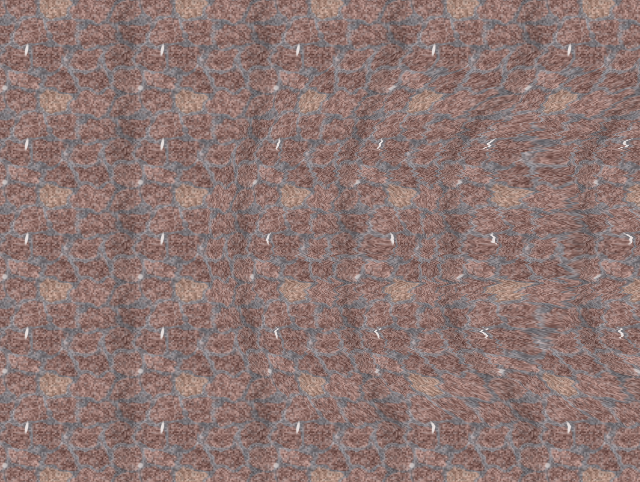
Write a Shadertoy shader that draws this pattern.

```glsl
#define TILE vec2(0.212, 0.1475)    // repeat size, in canvas widths
#define CELLS vec2(4.0, 4.0)        // stones per repeat
#define RING_CENTER vec2(0.509, 0.375)
#define RING_RADIUS 0.135
#define RING_TUBE 0.16
#define SQUEEZE 0.25                // narrowing of the repeat on the ring crest
#define TEAR 0.012                  // sideways slip of thin rows
#define JOINT 0.07                  // half width of the mortar, in cells
#define GRAIN 0.27

float hash(vec2 p) {
    return fract(sin(dot(p, vec2(127.1, 311.7))) * 43758.5453);
}

// Value noise that wraps after the given number of lattice cells
float noise(vec2 p, vec2 period) {
    vec2 i = floor(p), f = fract(p);
    f = f * f * (3.0 - 2.0 * f);
    vec2 a = mod(i, period), b = mod(i + 1.0, period);
    return mix(mix(hash(a), hash(vec2(b.x, a.y)), f.x),
               mix(hash(vec2(a.x, b.y)), hash(b), f.x), f.y);
}

float tileNoise(vec2 t, vec2 period) {
    return noise(t * period, period);
}

// Relief of the hidden ring, 0 on the ground and 1 on the crest
float relief(vec2 p) {
    float d = (length(p - RING_CENTER) - RING_RADIUS) / RING_TUBE;
    return max(0.0, 1.0 - d * d);
}

// Walk back repeat by repeat to the undistorted strip at the left
float unwind(vec2 p) {
    for (int i = 0; i < 6; i++) {
        float h = relief(p - vec2(0.5 * TILE.x, 0.0));
        float slip = noise(vec2(float(i) * 7.0 + 0.5, p.y * 280.0), vec2(1024.0)) - 0.5;
        p.x -= TILE.x * (1.0 - SQUEEZE * h) + TEAR * h * slip;
    }
    return p.x;
}

// Jittered stone centers, every other course shifted
vec2 seed(vec2 cell) {
    vec2 c = mod(cell, CELLS);
    vec2 jitter = vec2(hash(c + 3.7), hash(c + 19.3)) - 0.5;
    return cell + 0.5 + 0.52 * jitter + vec2(0.4 * mod(c.y, 2.0), 0.0);
}

// Rounded Voronoi stones: x = distance to the joint, y = tone, z = bleached
vec3 stones(vec2 g) {
    vec2 base = floor(g), home = base, toHome = vec2(8.0);
    for (int y = -1; y <= 1; y++)
    for (int x = -1; x <= 1; x++) {
        vec2 cell = base + vec2(x, y), r = seed(cell) - g;
        if (dot(r, r) < dot(toHome, toHome)) { toHome = r; home = cell; }
    }
    float sum = 0.0;
    for (int y = -2; y <= 2; y++)
    for (int x = -2; x <= 2; x++) {
        if (x == 0 && y == 0) continue;
        vec2 r = seed(home + vec2(x, y)) - g;
        sum += exp(-18.0 * dot(0.5 * (r + toHome), normalize(r - toHome)));
    }
    vec2 id = mod(home, CELLS);
    float bleached = 1.0 - step(0.5, length(id - vec2(1.0, 0.0)));
    return vec3(-log(sum) / 18.0, hash(id + 41.0), bleached);
}

float spot(vec2 t, vec2 center, vec2 radius) {
    return 1.0 - smoothstep(0.5, 1.3, length((t - center) * TILE / radius));
}

vec3 masonry(vec2 t) {
    float broad = tileNoise(t, vec2(11.0, 8.0));
    float mid = tileNoise(t + 0.37, vec2(32.0, 23.0));
    float speck = tileNoise(t + 0.19, vec2(54.0, 40.0));
    float fine = tileNoise(t, vec2(90.0, 64.0));
    vec2 warp = vec2(broad, tileNoise(t + 0.61, vec2(12.0, 9.0))) - 0.5;
    vec3 s = stones(t * CELLS + 0.35 * warp);
    float edge = s.x + 0.10 * (mid - 0.5) + 0.05 * (speck - 0.5);
    float stone = smoothstep(JOINT - 0.05, JOINT + 0.05, edge);

    // Stone faces with greyish specks, and joints stained by the stone
    vec3 face = mix(vec3(0.45, 0.33, 0.31), vec3(0.69, 0.55, 0.52), 0.4 * s.y + 0.6 * mid);
    face = mix(face, vec3(0.56, 0.51, 0.51), 0.45 * smoothstep(0.45, 0.9, speck));
    face += s.z * vec3(0.14, 0.14, 0.11);
    vec3 mortar = mix(vec3(0.43, 0.43, 0.45), vec3(0.57, 0.56, 0.58), 0.5 * broad + 0.5 * mid);
    mortar = mix(mortar, face, 0.3 * speck);
    vec3 color = mix(mortar, face, stone);

    // Broken pale rims and a shaded column
    float rim = 1.0 - smoothstep(0.01, 0.04, abs(edge - JOINT + 0.03));
    color += 0.09 * rim * smoothstep(0.4, 0.8, broad) * speck;
    color *= 1.0 - 0.11 * (1.0 - smoothstep(0.02, 0.17, abs(t.x - 0.91)));
    color += GRAIN * (fine - 0.5) * mix(0.75, 1.0, stone);

    // White flakes
    vec2 lean = vec2(0.12 * (t.y - 0.53), 0.0);
    float flake = spot(t + lean, vec2(0.196, 0.53), vec2(0.0026, 0.010));
    flake = max(flake, 0.7 * spot(t, vec2(0.035, 0.93), vec2(0.0045, 0.0045)));
    return mix(color, vec3(0.91, 0.88, 0.87), flake);
}

void mainImage(out vec4 fragColor, in vec2 fragCoord) {
    vec2 p = fragCoord / iResolution.x;
    float top = iResolution.y / iResolution.x;
    vec2 t = fract(vec2(unwind(p), top - p.y) / TILE);
    fragColor = vec4(clamp(masonry(t), 0.0, 1.0), 1.0);
}
```
